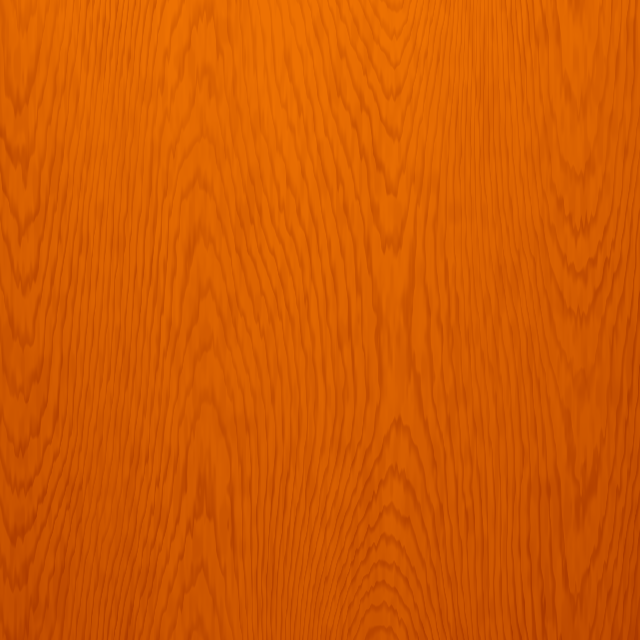
Give the GLSL for this texture, as a WebGL 1 fragment shader.

```glsl
precision highp float;
// Orange varnished oak: cathedral growth rings, vertical fibres and a soft light from above.
uniform vec2 u_resolution;

float hash(vec2 p) {
  return fract(sin(dot(p, vec2(127.1, 311.7))) * 4375.85);
}

float noise(vec2 p) {
  vec2 cell = floor(p);
  vec2 f = fract(p);
  f = f * f * (3.0 - 2.0 * f);
  return mix(mix(hash(cell), hash(cell + vec2(1.0, 0.0)), f.x),
             mix(hash(cell + vec2(0.0, 1.0)), hash(cell + 1.0), f.x), f.y);
}

// Growth ring index: ridges across the board, drifting along its length.
float ringField(vec2 p) {
  float across = 3.14159 * (p.x - 0.03 + 0.025 * (noise(vec2(3.0, p.y * 3.0)) - 0.5)) / 0.29;
  float ridge = 8.0 * cos(across) + 1.8 * asin(0.98 * cos(across));

  // Arches on the left, a saddle right of centre, and inverted arches at the right.
  float saddle = 26.0 * (p.y - 0.5) * (p.y - 0.5);
  float along = mix(11.0 * p.y, saddle, smoothstep(0.36, 0.58, p.x));
  along = mix(along, 6.0 - 9.0 * p.y, smoothstep(0.62, 0.85, p.x));

  float warp = 2.4 * noise(p * vec2(5.0, 2.5)) + 0.9 * noise(p * vec2(21.0, 6.0) + 7.0);
  return ridge + along + warp;
}

void main() {
  vec2 p = gl_FragCoord.xy / u_resolution;

  // Fibres of three sizes, all stretched along the board.
  float fine = noise(p * vec2(250.0, 34.0) + 11.0);
  float pores = noise(p * vec2(165.0, 21.0) + 43.0);
  float bands = noise(vec2(p.x * 26.0, p.y * 0.9) + 5.0);

  // Dark late wood with ragged edges, stronger in some places than others.
  float ring = fract(ringField(p) + 0.32 * (fine - 0.5) + 0.22 * (pores - 0.5));
  float lateWood = smoothstep(0.0, 0.14, ring) * (1.0 - smoothstep(0.16, 0.52, ring));
  lateWood *= 0.45 + 0.55 * noise(p * vec2(12.0, 5.0) + 19.0);

  float dashes = smoothstep(0.5, 0.85, pores) * (0.5 + 0.5 * fine);

  // Light falls off toward the bottom and the sides.
  float side = p.x - 0.46;
  float light = 0.49 + 0.68 * p.y - 1.2 * side * side;
  float tone = light - 0.46 * lateWood - 0.2 * dashes
             + 0.12 * (fine - 0.5) + 0.12 * (bands - 0.5);

  vec3 darkOak = vec3(0.71, 0.26, 0.0);
  vec3 brightOak = vec3(0.90, 0.42, 0.01);
  gl_FragColor = vec4(mix(darkOak, brightOak, clamp(tone, -0.2, 1.15)), 1.0);
}
```
